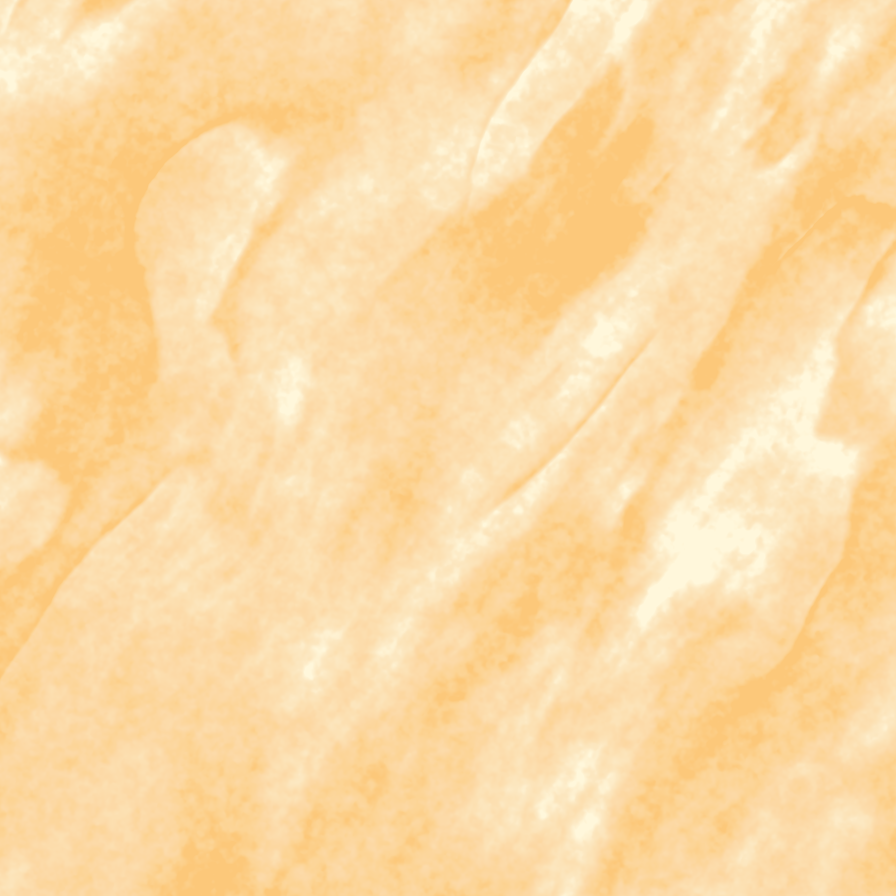
Write a WebGL 2 fragment shader that draws this texture.

```glsl
#version 300 es
precision highp float;

uniform vec2 u_resolution;
out vec4 fragColor;

// Tones from deep amber to pale cream
const vec3 TONES[6] = vec3[6](
    vec3(0.99, 0.785, 0.48), vec3(0.99, 0.83, 0.58), vec3(0.99, 0.85, 0.65),
    vec3(0.99, 0.88, 0.70), vec3(0.99, 0.91, 0.76), vec3(1.00, 0.97, 0.86));
const float MEAN_TONE = 2.1;
const float CONTRAST = 1.5;
const float SHADOW_SOFTNESS = 0.25;

// Features: scales are cells per canvas, along and across the streaks
const float STREAK_ANGLE = 0.92;
const float BEND_SCALE = 3.0;
const float BEND_AMOUNT = 0.07;
const vec2 CLOUD_SCALE = vec2(3.2, 7.5);
const float CLOUD_AMOUNT = 1.65;
const float BROAD_SCALE = 3.0;
const float BROAD_AMOUNT = 1.0;
const vec2 FEATHER_SCALE = vec2(9.0, 30.0);
const float FEATHER_AMOUNT = 1.5;
const vec2 VEIN_SCALE = vec2(1.7, 4.8);
const float VEIN_EDGE = 0.045;
const float VEIN_DARK = 0.8;
const float VEIN_GLOW = 1.3;
const float VEIN_CREASE = 1.0;
const float MOTTLE_SCALE = 30.0;
const float MOTTLE_AMOUNT = 0.3;
const float GRAIN_SCALE = 115.0;
const float GRAIN_AMOUNT = 0.45;

vec3 hash3(vec2 cell) {
    vec3 h = fract(cell.xyx * vec3(0.1031, 0.1030, 0.0973));
    h += dot(h, h.yxz + 33.33);
    return fract((h.xxy + h.yzz) * h.zyx);
}

// Smooth cellular noise: random cell values blended by distance, -1 to 1
float cellNoise(vec2 p) {
    vec2 base = floor(p);
    float total = 0.0, weightSum = 0.0;
    for (int y = -1; y <= 1; y++) {
        for (int x = -1; x <= 1; x++) {
            vec2 cell = base + vec2(x, y);
            vec3 h = hash3(cell);
            vec2 d = cell + 0.2 + 0.6 * h.xy - p;
            float w = max(1.44 - dot(d, d), 0.0);
            w *= w * w;
            total += w * (2.0 * h.z - 1.0);
            weightSum += w;
        }
    }
    return total / max(weightSum, 0.0001);
}

float layeredNoise(vec2 p, int layers) {
    float sum = 0.0, amplitude = 1.0;
    for (int i = 0; i < layers; i++) {
        sum += amplitude * cellNoise(p);
        p = mat2(0.96, 0.28, -0.28, 0.96) * p * 2.03 + 17.3;
        amplitude *= 0.5;
    }
    return sum;
}

// Thin dark crease with shade on one side and a pale glow on the other
float veinProfile(float v) {
    float side = smoothstep(-VEIN_EDGE, VEIN_EDGE, v);
    float shade = -VEIN_DARK * exp(-abs(v) / 0.14);
    float glow = VEIN_GLOW * exp(-abs(v) / 0.24);
    float crease = exp(-pow((v + VEIN_EDGE) / (1.4 * VEIN_EDGE), 2.0));
    return mix(shade, glow, side) - VEIN_CREASE * crease;
}

vec3 toneColor(float tone) {
    vec3 color = TONES[0];
    for (int i = 1; i < 6; i++) {
        color = mix(color, TONES[i], clamp(tone - float(i - 1), 0.0, 1.0));
    }
    return color;
}

void main() {
    vec2 uv = gl_FragCoord.xy / min(u_resolution.x, u_resolution.y);

    // Streak coordinates, gently bent
    vec2 along = vec2(cos(STREAK_ANGLE), sin(STREAK_ANGLE));
    vec2 streak = vec2(dot(uv, along), dot(uv, vec2(-along.y, along.x)));
    streak += BEND_AMOUNT * vec2(cellNoise(uv * BEND_SCALE + 41.0),
                                 cellNoise(uv * BEND_SCALE + 73.0));

    // Soft clouds, paler towards the top
    float tone = BROAD_AMOUNT * layeredNoise(uv * BROAD_SCALE + 9.0, 3);
    tone += CLOUD_AMOUNT * layeredNoise(streak * CLOUD_SCALE + 25.0, 5);
    tone += 0.8 * (uv.y - 0.5);

    // Feathered strokes in patches
    float patches = smoothstep(-0.3, 0.4, cellNoise(uv * 3.2 + 57.0));
    tone += FEATHER_AMOUNT * patches * layeredNoise(streak * FEATHER_SCALE + 31.0, 3);

    // Veins that fade in and out
    float ragged = 0.09 * layeredNoise(streak * vec2(9.0, 24.0) + 5.0, 3);
    for (int i = 0; i < 3; i++) {
        float k = float(i);
        float v = cellNoise(streak * VEIN_SCALE * (1.0 + 0.5 * k) + 63.0 + 28.0 * k);
        float gate = smoothstep(0.0, 0.4, cellNoise(uv * 3.4 + 11.0 + 36.0 * k));
        tone += gate * veinProfile(v + ragged);
    }

    // Mottling and fine grain
    tone += MOTTLE_AMOUNT * layeredNoise(uv * MOTTLE_SCALE + 3.0, 2);

    // Shadows level off before the deepest tone
    tone /= 1.0 + SHADOW_SOFTNESS * max(-tone, 0.0);
    tone += GRAIN_AMOUNT * layeredNoise(uv * GRAIN_SCALE, 2);

    fragColor = vec4(toneColor(MEAN_TONE + CONTRAST * tone), 1.0);
}
```
